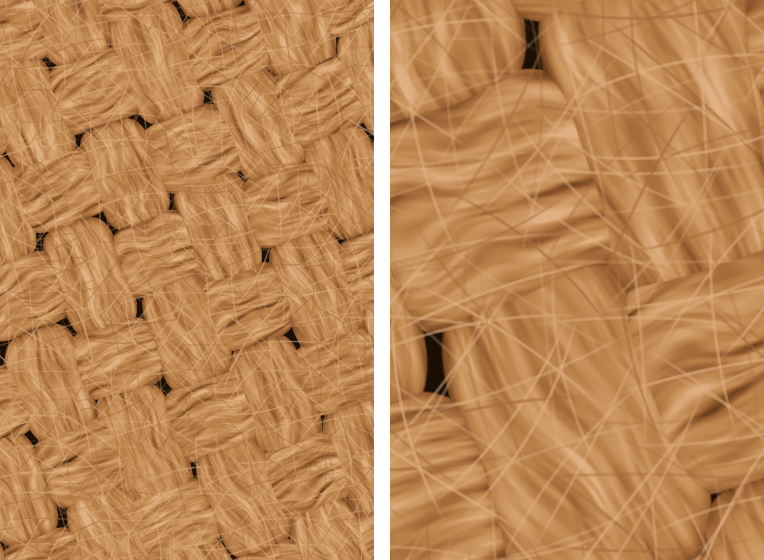
Left: the whole. Right: its middle third, enlarged.
Write a WebGL 1 fragment shader that draws this texture.

```glsl
precision highp float;
// Coarse jute sacking: a tilted plain weave of broad, hairy yarns.
// Each crossing is a rounded pad of strands; the highest pad wins, pads leave
// dark holes at their corners, and loose hairs are scattered on top.
uniform vec2 u_resolution;

const vec2 ORIGIN = vec2(0.276, 0.551);      // centre of one weft pad
const vec2 CELL = vec2(0.124, 0.1557);       // spacing along weft and warp
const float TILT = 0.34;                     // weave angle in radians
const vec2 WEFT_HALF = vec2(0.081, 0.067);   // pad half length, half width
const vec2 WARP_HALF = vec2(0.102, 0.065);
const float JITTER = 0.055;                  // pad displacement, in cells
const float WOBBLE = 0.010;                  // slow distortion of the cloth
const float HAIR_WIDTH = 0.0008;
const int HAIR_LAYERS = 9;

const vec3 HOLE = vec3(0.10, 0.055, 0.02);
const vec3 SHADOW = vec3(0.29, 0.17, 0.06);
const vec3 UMBER = vec3(0.52, 0.32, 0.16);
const vec3 BROWN = vec3(0.65, 0.42, 0.23);
const vec3 JUTE = vec3(0.73, 0.51, 0.29);
const vec3 STRAW = vec3(0.79, 0.58, 0.37);
const vec3 PALE = vec3(0.87, 0.69, 0.51);

float hash(vec2 p) {
  vec3 q = fract(vec3(p.xyx) * 0.1031);
  q += dot(q, q.yzx + 33.33);
  return fract((q.x + q.y) * q.z);
}

float noise(vec2 p) {
  vec2 i = floor(p), f = fract(p);
  f = f * f * (3.0 - 2.0 * f);
  return mix(mix(hash(i), hash(i + vec2(1.0, 0.0)), f.x),
             mix(hash(i + vec2(0.0, 1.0)), hash(i + 1.0), f.x), f.y);
}

vec2 turn(vec2 p, float a) {
  float c = cos(a), s = sin(a);
  return vec2(c * p.x + s * p.y, c * p.y - s * p.x);
}

// Brightness of the strands in a pad; c.x runs along them, c.y across, -1..1.
float strandTone(vec2 c, float seed, float weft) {
  vec2 shift = vec2(seed * 57.0, seed * 91.0);
  float lean = mix(0.12, -0.16, weft) + 0.3 * (seed - 0.5);
  float bend = noise(c * vec2(1.6, 1.3) + shift) - 0.5;
  float y = c.y * (1.0 + 0.22 * c.x * c.x) + lean * c.x + 0.35 * bend;

  // Grooves between strands and a pale crest on some of them
  float lane = y * mix(1.9, 2.5, weft) + seed * 7.0;
  float crest = abs(fract(lane) - 0.5);
  float depth = noise(vec2(c.x * 1.8, floor(lane + 0.5) * 5.3) + shift);
  float groove = smoothstep(0.24, 0.5, crest) * smoothstep(0.15, 0.9, depth);
  float shine = noise(vec2(c.x * 1.7, floor(lane) * 7.7) + shift + 20.0);
  shine = smoothstep(0.4, 0.85, shine) * (1.0 - smoothstep(0.05, 0.33, crest));

  // Fine fibres: two sets that cross at a small angle
  float fibre = noise(vec2(c.x * 2.6, y * 9.0) + shift) - 0.5;
  float fuzz = noise(vec2(c.x * 4.5, (y + 0.2 * c.x) * 19.0) + shift + 40.0) - 0.5;
  float patches = noise(c * 2.2 + shift + 60.0) - 0.5;
  return 0.70 + 0.27 * fibre + 0.27 * fuzz + 0.14 * patches
       + 0.20 * shine - mix(0.20, 0.33, weft) * groove;
}

// Tone of the woven cloth, 0 in the holes to 1 on pale strands.
float weaveTone(vec2 p) {
  vec2 wobble = vec2(noise(p * 7.0), noise(p * 7.0 + 31.0)) - 0.5;
  vec2 grid = turn(p - ORIGIN + WOBBLE * wobble, TILT) / CELL;
  vec2 base = floor(grid + 0.5);
  float tone = 0.0, top = -0.12;
  for (int j = -1; j <= 1; j++) {
    for (int i = -1; i <= 1; i++) {
      vec2 id = base + vec2(float(i), float(j));
      float seed = hash(id + 103.0);
      float weft = 1.0 - mod(id.x + id.y, 2.0);
      vec2 offset = vec2(seed, hash(id + 211.0)) - 0.5;
      vec2 d = (grid - id - 2.0 * JITTER * offset) * CELL;
      vec2 c = weft > 0.5 ? d / WEFT_HALF : d.yx / WARP_HALF;
      c *= 0.97 + 0.08 * hash(id + 307.0);
      c.y += 0.10 * (noise(vec2(c.x * 2.0, seed * 80.0)) - 0.5);
      vec2 c2 = c * c;
      float height = 1.0 - dot(c2, c2);
      float edge = smoothstep(-0.25, 0.55, height);
      float pad = strandTone(c, seed, weft) * mix(0.42, 1.0, edge);
      tone = mix(tone, pad, smoothstep(-0.06, 0.06, height - top));
      top = max(top, height);
    }
  }
  return tone;
}

vec3 juteColour(float t) {
  vec3 col = mix(HOLE, SHADOW, smoothstep(0.0, 0.16, t));
  col = mix(col, UMBER, smoothstep(0.14, 0.34, t));
  col = mix(col, BROWN, smoothstep(0.32, 0.50, t));
  col = mix(col, JUTE, smoothstep(0.48, 0.65, t));
  col = mix(col, STRAW, smoothstep(0.63, 0.80, t));
  return mix(col, PALE, smoothstep(0.78, 1.0, t));
}

void main() {
  vec2 p = gl_FragCoord.xy / u_resolution.y;
  float pixel = 1.0 / u_resolution.y;
  vec3 col = juteColour(weaveTone(p));

  // Loose curved hairs, one per long cell in each turned layer
  for (int k = 0; k < HAIR_LAYERS; k++) {
    float layer = float(k);
    vec2 q = turn(p, layer * 2.4) / vec2(0.15, 0.045) + layer * 13.7 + 50.0;
    vec2 id = floor(q), f = fract(q) - 0.5;
    float r = hash(id + layer * 17.0), curl = hash(id + 71.0) - 0.5;
    float path = 0.4 * (r - 0.5) + curl * (2.4 * f.x * f.x - 0.3) + 0.25 * curl * f.x;
    float d = abs(f.y - path) * 0.045;
    float hair = 1.0 - smoothstep(HAIR_WIDTH - 0.5 * pixel, HAIR_WIDTH + pixel, d);
    hair *= 1.0 - smoothstep(0.25, 0.5, abs(f.x));
    vec3 tint = mix(BROWN, PALE, step(0.35, hash(id + 137.0)));
    col = mix(col, tint, hair * (0.2 + 0.4 * r));
  }
  gl_FragColor = vec4(col, 1.0);
}
```
